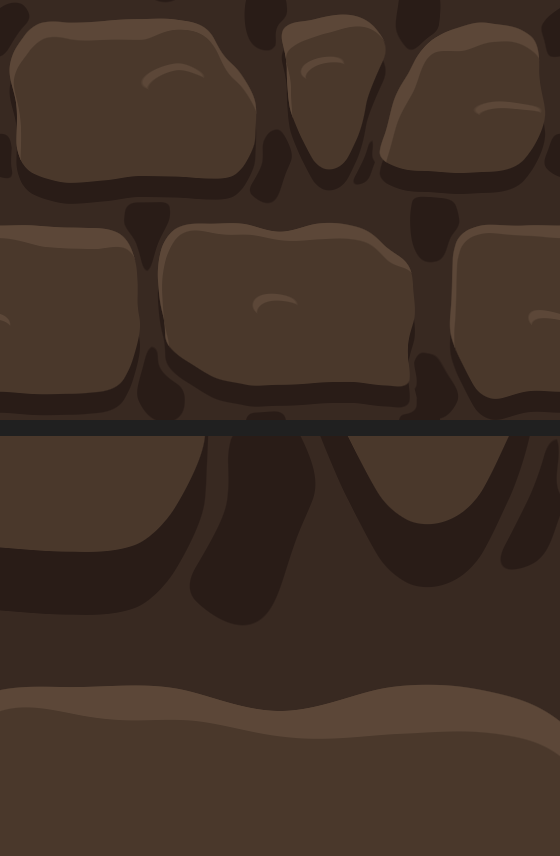
Top: the whole. Bottom: its middle third, enlarged.
Reproduce this texture procedurally as a WebGL 2 fragment shader.

```glsl
#version 300 es
precision highp float;

uniform vec2 u_resolution;
out vec4 fragColor;

const vec2 TILE = vec2(4.0, 3.0);

float hash(vec2 p) {
  return fract(sin(dot(p, vec2(127.1, 311.7))) * 43758.5453);
}

// Value noise that wraps after period cells
float noise(vec2 p, vec2 period) {
  vec2 i = floor(p), f = fract(p);
  f = f * f * (3.0 - 2.0 * f);
  vec2 a = mod(i, period), b = mod(i + 1.0, period);
  return mix(mix(hash(a), hash(vec2(b.x, a.y)), f.x),
             mix(hash(vec2(a.x, b.y)), hash(b), f.x), f.y);
}

float smoothMax(float a, float b, float k) {
  float h = max(k - abs(a - b), 0.0) / k;
  return max(a, b) + h * h * k * 0.25;
}

// Shortest offset from c to p on the repeating tile
vec2 wrapOffset(vec2 p, vec2 c) {
  return mod(p - c + 0.5 * TILE, TILE) - 0.5 * TILE;
}

vec2 warp(vec2 p) {
  vec2 coarse = vec2(noise(p * 2.0, vec2(8, 6)), noise(p * 2.0 + 3.0, vec2(8, 6)));
  vec2 fine = vec2(noise(p * 4.0, vec2(16, 12)), noise(p * 4.0 + 5.0, vec2(16, 12)));
  return p + 0.13 * (coarse - 0.5) + 0.06 * (fine - 0.5);
}

// Joint between stones: x at mid height, slant, half gap
vec3 joint(float row, float k) {
  float n = 2.0 + row, m = mod(k, n);
  float h = hash(vec2(m + 2.0, row + 5.0));
  return vec3(4.0 * k / n + mix(1.1, 0.55 * sin(1.5 * m), row),
              0.22 * m * (m - 1.0) + 0.16 * (h - 0.5), 0.07 + 0.08 * h);
}

vec2 stoneCentre(float row, float k) {
  return vec2(0.5 * (joint(row, k).x + joint(row, k + 1.0).x), 1.5 * row + 0.8);
}

// Slanted block with four uneven corner cuts
float stone(vec2 p, float row, float k) {
  vec3 left = joint(row, k), right = joint(row, k + 1.0);
  vec2 q = wrapOffset(p, stoneCentre(row, k));
  float halfWidth = 0.5 * (right.x - left.x);
  vec2 side = vec2(left.y * q.y - q.x + left.z, q.x - right.y * q.y + right.z) - halfWidth;
  vec2 seed = vec2(k + 1.0, row * 7.0 + 3.0);
  vec2 cap = vec2(q.y, -q.y) - 0.64 + 0.1 * vec2(hash(seed), hash(seed + 0.5));
  float d = smoothMax(smoothMax(side.x, side.y, 0.1), smoothMax(cap.x, cap.y, 0.1), 0.1);
  for (int c = 0; c < 4; c++) {
    float h = hash(seed + float(c) * 1.7 + 9.0);
    vec2 n = normalize(vec2(0.5 + fract(h * 7.0), 1.0));
    float cut = dot(n, vec2(side[c & 1], cap[c >> 1])) + 0.03 + 0.24 * h;
    d = smoothMax(d, cut, 0.12);
  }
  return d;
}

float wall(vec2 p) {
  p = warp(p);
  float d = 9.0;
  for (int i = 0; i < 5; i++) {
    float row = i < 2 ? 0.0 : 1.0;
    d = min(d, stone(p, row, float(i) - 2.0 * row));
  }
  return d;
}

float ellipse(vec2 q, vec2 r) {
  return (length(q / r) - 1.0) * min(r.x, r.y);
}

void main() {
  vec2 p = gl_FragCoord.xy / u_resolution * TILE;
  vec2 bent = warp(p);
  float pixel = TILE.y / u_resolution.y;

  float face = wall(p);
  float shadow = wall(p + vec2(0.0, 0.15));
  float thickness = 0.04 + 0.14 * noise(p * 3.0, vec2(12, 9));
  float rim = max(face, -wall(p + vec2(-0.03, thickness)));

  // Pebbles at the joint ends and one curved nick per stone
  float pebble = 9.0, nick = 9.0;
  for (int i = 0; i < 5; i++) {
    float row = i < 2 ? 0.0 : 1.0, k = float(i) - 2.0 * row;
    vec3 gap = joint(row, k);
    vec2 centre = stoneCentre(row, k);
    for (float s = -1.0; s < 2.0; s += 2.0) {
      float h = hash(vec2(k + 4.0, row * 5.0 + s));
      vec2 end = vec2(gap.x + gap.y * s * 0.55, centre.y + s * (0.45 + 0.2 * h));
      pebble = min(pebble, ellipse(wrapOffset(bent, end), vec2(0.16, 0.17 + 0.18 * h)));
    }
    vec2 r = vec2(hash(vec2(k, row + 11.0)), hash(vec2(k, row + 17.0)));
    vec2 q = wrapOffset(bent, centre + (r - 0.5) * vec2(0.6, 0.5));
    float a = 0.7 * (r.y - 0.5);
    q = mat2(cos(a), -sin(a), sin(a), cos(a)) * q;
    vec2 size = vec2(0.12 + 0.13 * r.x, 0.08);
    nick = min(nick, max(ellipse(q, size), -ellipse(q - vec2(0.03, -0.05), size)));
  }
  pebble = smoothMax(pebble, 0.04 - min(face, shadow), 0.05);
  float dark = min(shadow, pebble);
  float light = min(rim, max(nick, face));

  // Flat layers from mortar up to highlights
  vec4 cover = clamp(0.5 - vec4(dark, face, light, 0.0) / pixel, 0.0, 1.0);
  vec3 color = vec3(0.22, 0.16, 0.13);
  color = mix(color, vec3(0.16, 0.11, 0.09), cover.x);
  color = mix(color, vec3(0.29, 0.22, 0.17), cover.y);
  color = mix(color, vec3(0.36, 0.28, 0.22), cover.z);
  fragColor = vec4(color, 1.0);
}
```
